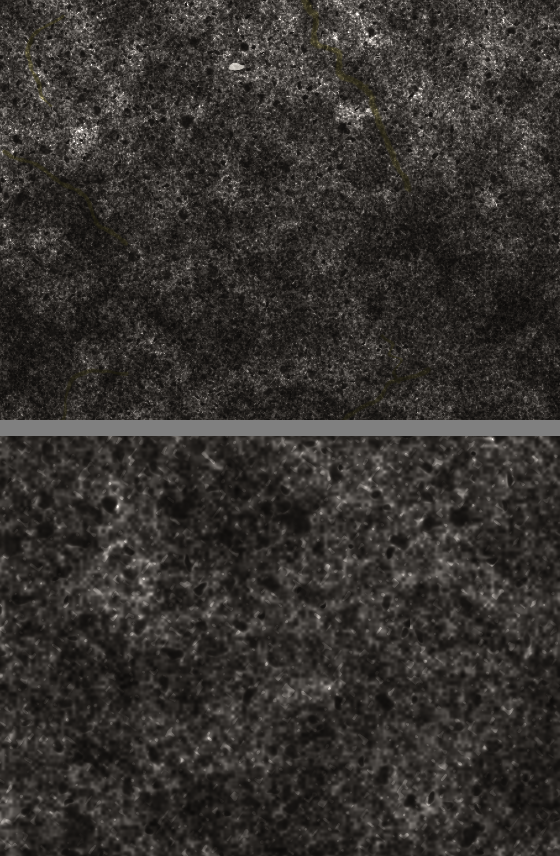
Top: the whole. Bottom: its middle third, enlarged.
Write a Shadertoy shader that draws this texture.

```glsl
// Dark weathered stone: mottled, grainy rock with scattered pits, pale lichen
// flecks and a few thin olive moss veins. Tone is summed in log space from
// noise layers, then pits, veins and one pale chip are laid over it.

const float BASE_TONE     = -1.81;  // log of the median brightness
const float SHADE_RANGE   = 0.50;   // darkening from top to bottom
const float MOTTLE_BROAD  = 0.85;
const float MOTTLE_FINE   = 1.50;
const float GRAIN_AMOUNT  = 1.00;
const float SPECK_AMOUNT  = 0.48;
const float LICHEN_AMOUNT = 0.40;
const float PIT_TONE      = -2.75;  // log brightness inside pits
const float MOSS_OPACITY  = 0.68;
const vec3  WARM_SHIFT    = vec3(0.010, 0.0, -0.009);
const vec3  MOSS_COLOR    = vec3(0.27, 0.25, 0.13);
const vec3  CHIP_COLOR    = vec3(0.80, 0.78, 0.75);
const vec2  CHIP_CENTER   = vec2(0.563, 0.840);
const vec2  CHIP_SIZE     = vec2(0.019, 0.010);
const mat2  GRAIN_TURN    = mat2(0.8, 0.6, -0.6, 0.8);

// Veins: start and end points, then sideways bend and half width.
const int VEINS = 7;
const vec4 VEIN_ENDS[VEINS] = vec4[](
    vec4(0.72, 1.01, 0.87, 0.79), vec4(0.87, 0.79, 0.97, 0.55),
    vec4(0.15, 0.96, 0.12, 0.75), vec4(0.01, 0.64, 0.30, 0.42),
    vec4(0.15, 0.00, 0.30, 0.11), vec4(0.82, 0.00, 1.02, 0.12),
    vec4(0.91, 0.20, 0.95, 0.09));
const vec2 VEIN_SHAPE[VEINS] = vec2[](
    vec2(-0.025, 0.0095), vec2(0.020, 0.0085), vec2(-0.070, 0.0060),
    vec2(0.010, 0.0060), vec2(0.045, 0.0060), vec2(0.010, 0.0060),
    vec2(0.010, 0.0045));

// Integer hash giving two values in 0..1.
vec2 hash2(vec2 cell, uint seed) {
    uvec2 v = uvec2(ivec2(cell)) * 1664525u + 1013904223u + seed * 747796405u;
    v.x += v.y * 1664525u;
    v.y += v.x * 1664525u;
    v ^= v >> 16u;
    v.x += v.y * 1664525u;
    v.y += v.x * 1664525u;
    v ^= v >> 16u;
    return vec2(v & 65535u) / 65535.0;
}

float noise(vec2 p) {
    vec2 i = floor(p), f = fract(p);
    f = f * f * (3.0 - 2.0 * f);
    float low  = mix(hash2(i, 1u).x, hash2(i + vec2(1, 0), 1u).x, f.x);
    float high = mix(hash2(i + vec2(0, 1), 1u).x, hash2(i + vec2(1, 1), 1u).x, f.x);
    return mix(low, high, f.y);
}

float fbm(vec2 p) {
    float sum = 0.0, weight = 0.533;
    for (int i = 0; i < 4; i++) {
        sum += weight * noise(p);
        p = mat2(1.6, 1.2, -1.2, 1.6) * p + 17.3;
        weight *= 0.5;
    }
    return sum;
}

// Jittered soft pits on a grid: x is the hollow, y the faint lower rim.
vec2 pits(vec2 p, float scale, float chance, float radius, uint seed) {
    vec2 q = p * scale, cell = floor(q), result = vec2(0.0);
    for (int y = -1; y <= 1; y++)
    for (int x = -1; x <= 1; x++) {
        vec2 id = cell + vec2(x, y);
        vec2 spot = hash2(id, seed), kind = hash2(id, seed + 7u);
        if (kind.x > chance) continue;
        vec2 d = (q - id - spot) / scale;
        float below = smoothstep(0.2, -0.8, d.y / radius);
        float turn = 6.2832 * kind.y;
        vec2 axis = vec2(cos(turn), sin(turn));
        d = vec2(dot(d, axis), 1.3 * dot(d, vec2(-axis.y, axis.x)));
        float r = length(d) / (radius * mix(0.6, 1.5, kind.x / chance));
        float depth = mix(0.55, 1.0, fract(kind.y * 7.0));
        float hollow = depth * (1.0 - smoothstep(0.45, 1.4, r));
        float rim = smoothstep(0.9, 1.3, r) * (1.0 - smoothstep(1.3, 1.9, r));
        result = max(result, vec2(hollow, rim * below));
    }
    return result;
}

// Moss coverage along bent, wobbling veins with ragged edges.
float veins(vec2 p) {
    float cover = 0.0;
    float ragged = 0.6 + 0.8 * noise(p * 90.0);
    for (int i = 0; i < VEINS; i++) {
        vec2 a = VEIN_ENDS[i].xy, along = VEIN_ENDS[i].zw - a;
        float t = clamp(dot(p - a, along) / dot(along, along), 0.0, 1.0);
        vec2 side = normalize(vec2(-along.y, along.x));
        float sway = 4.0 * t * (1.0 - t) * VEIN_SHAPE[i].x;
        sway += 0.05 * (noise(vec2(t * 5.0, float(i) * 9.0)) - 0.5) * sin(3.1416 * t);
        float d = length(p - a - along * t - side * sway);
        float width = VEIN_SHAPE[i].y * ragged;
        cover = max(cover, 1.0 - smoothstep(0.5 * width, 1.2 * width, d));
    }
    return cover;
}

void mainImage(out vec4 fragColor, in vec2 fragCoord) {
    vec2 p = fragCoord / iResolution.y, g = GRAIN_TURN * p + 2.0;
    vec2 warp = vec2(noise(p * 70.0), noise(p * 70.0 + 41.0)) - 0.5;
    vec2 ripple = vec2(noise(g * 170.0), noise(g * 170.0 + 53.0)) - 0.5;

    // Broad light, mottling and pale lichen patches
    float tone = BASE_TONE + SHADE_RANGE * (smoothstep(0.0, 0.95, p.y) - 0.5);
    tone += MOTTLE_BROAD * (fbm(p * 4.0 + 3.0) - 0.5);
    tone += MOTTLE_FINE * (fbm(p * 19.0 + 0.6 * warp) - 0.5);
    tone += LICHEN_AMOUNT * smoothstep(0.66, 0.78, fbm(p * 11.0 + 60.0));

    // Mineral grain and bright specks
    float grain = 0.5 * noise(p * 95.0) + noise(g * 190.0 + 11.0)
                + 0.95 * noise(p * 340.0 + 29.0) - 1.225;
    tone += GRAIN_AMOUNT * grain;
    tone += SPECK_AMOUNT * smoothstep(0.74, 0.92, noise(g * 270.0 + 77.0));

    // Pits of three sizes, denser to the left
    vec2 q = p + 0.010 * warp + 0.004 * ripple;
    float dense = mix(1.25, 0.75, smoothstep(0.1, 1.2, p.x));
    vec2 pit = pits(q, 9.0, 0.20 * dense, 0.0110, 11u);
    pit = max(pit, pits(q, 22.0, 0.52 * dense, 0.0068, 23u));
    pit = max(pit, pits(q, 45.0, 0.36 * dense, 0.0040, 37u));
    tone += 0.15 * pit.y * (1.0 - pit.x);
    tone = mix(tone, PIT_TONE + 0.25 * grain, 0.92 * pit.x);

    // Colour, moss and the pale chip
    float light = exp(tone);
    vec3 color = light + WARM_SHIFT * min(1.0 + 2.0 * light, 8.0 * light + 0.2);
    vec3 moss = MOSS_COLOR * (0.5 + 1.6 * light) * mix(0.75, 1.1, p.y);
    color = mix(color, moss, MOSS_OPACITY * veins(p));
    float chip = length((p - CHIP_CENTER + 0.007 * warp) / CHIP_SIZE);
    color = mix(color, CHIP_COLOR + 0.12 * grain, 1.0 - smoothstep(0.75, 1.0, chip));
    fragColor = vec4(clamp(color, 0.0, 1.0), 1.0);
}
```
